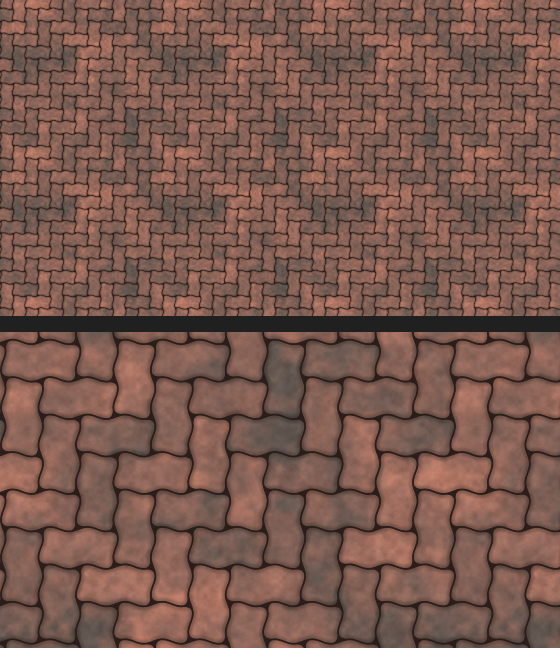
Top: the whole. Bottom: its middle third, enlarged.
Reproduce this texture procedurally as a WebGL 2 fragment shader.

```glsl
#version 300 es
precision highp float;

uniform vec2 u_resolution;
out vec4 fragColor;

const float ROWS = 25.3125;             // paver widths per canvas height
const float PERIOD = 12.0;              // paver widths per repeat
const vec2 GRID_SHIFT = vec2(-0.04, 0.39);
const float WAVE = 0.06;
const float TAU = 6.2831853;

const vec3 JOINT = vec3(0.17, 0.115, 0.10);
const vec3 SLATE = vec3(0.375, 0.335, 0.31);
const vec3 CLAY = vec3(0.55, 0.395, 0.35);
const vec3 TERRACOTTA = vec3(0.72, 0.475, 0.40);

float hash(vec2 p) {
    return fract(sin(dot(p, vec2(127.1, 311.7))) * 43758.5453);
}

// Value noise that wraps after the given number of cells
float tiledNoise(vec2 p, float period) {
    vec2 i = floor(p);
    vec2 f = fract(p);
    f = f * f * (3.0 - 2.0 * f);
    float a = hash(mod(i, period));
    float b = hash(mod(i + vec2(1.0, 0.0), period));
    float c = hash(mod(i + vec2(0.0, 1.0), period));
    float d = hash(mod(i + 1.0, period));
    return mix(mix(a, b, f.x), mix(c, d, f.x), f.y);
}

float tiledFbm(vec2 p, float period) {
    float sum = 0.0;
    float gain = 0.5;
    for (int i = 0; i < 4; i++) {
        sum += gain * tiledNoise(p, period);
        p = p * 2.0 + 7.0;
        period *= 2.0;
        gain *= 0.5;
    }
    return sum / 0.9375;
}

// Soft round stain that wraps with the repeat
float stain(vec2 p, vec2 centre, float radius) {
    vec2 d = mod(p - centre + 0.5 * PERIOD, PERIOD) - 0.5 * PERIOD;
    return exp(-dot(d, d) / (radius * radius));
}

float roundedBox(vec2 p, vec2 halfSize, float radius) {
    vec2 d = abs(p) - halfSize + radius;
    return length(max(d, 0.0)) + min(max(d.x, d.y), 0.0) - radius;
}

// Herringbone lookup: paver centre in xy, 1 in z when it lies flat
vec3 herringbone(vec2 p) {
    vec2 cell = floor(p);
    float k = mod(cell.x + cell.y + 1.0, 4.0);
    float flatLaid = 1.0 - step(1.5, k);
    vec2 along = mix(vec2(0.0, 1.0), vec2(1.0, 0.0), flatLaid);
    vec2 corner = cell - along * mod(k, 2.0);
    return vec3(corner + 0.5 + 0.5 * along, flatLaid);
}

// Broad dark and warm patches shared by neighbouring pavers
float weathering(vec2 p) {
    float dark = stain(p, vec2(2.4, 8.6), 1.5) + 0.6 * stain(p, vec2(5.3, 9.1), 1.1)
               + 0.8 * stain(p, vec2(9.1, 6.4), 1.5) + 0.9 * stain(p, vec2(10.4, 2.8), 1.3);
    float warm = stain(p, vec2(7.4, 9.5), 1.4) + stain(p, vec2(2.6, 0.8), 1.6)
               + 0.7 * stain(p, vec2(6.2, 7.3), 1.5);
    return 0.28 * warm - 0.34 * dark;
}

vec3 paverColour(vec2 p, vec2 centre) {
    float tint = hash(mod(centre * 2.0, 2.0 * PERIOD));
    float cloud = tiledFbm(p * 1.5, PERIOD * 1.5);
    float grain = tiledFbm(p * 5.0, PERIOD * 5.0);
    float warmth = 0.49 + 0.46 * (tint - 0.5) + 0.9 * (cloud - 0.5) + weathering(p);
    vec3 colour = mix(SLATE, CLAY, smoothstep(-0.05, 0.55, warmth));
    colour = mix(colour, TERRACOTTA, smoothstep(0.45, 1.05, warmth));
    return colour * (0.85 + 0.30 * grain);
}

void main() {
    vec2 p = gl_FragCoord.xy / u_resolution.y * ROWS + GRID_SHIFT;
    float pixel = ROWS / u_resolution.y;

    // Bend the grid so every paver edge becomes an S curve
    vec2 bent = p + WAVE * vec2(1.0, -1.0) * sin(TAU * p.yx);
    vec3 paver = herringbone(bent);
    vec2 halfSize = mix(vec2(0.5, 1.0), vec2(1.0, 0.5), paver.z) - 0.025;
    float edge = roundedBox(bent - paver.xy, halfSize, 0.2);

    // Worn rim, then the joint between pavers
    vec3 colour = paverColour(p, paver.xy);
    colour *= mix(0.76, 1.0, smoothstep(0.0, 0.15, -edge));
    float joint = smoothstep(-0.6 * pixel, 0.6 * pixel, edge);
    fragColor = vec4(mix(colour, JOINT, joint), 1.0);
}
```
